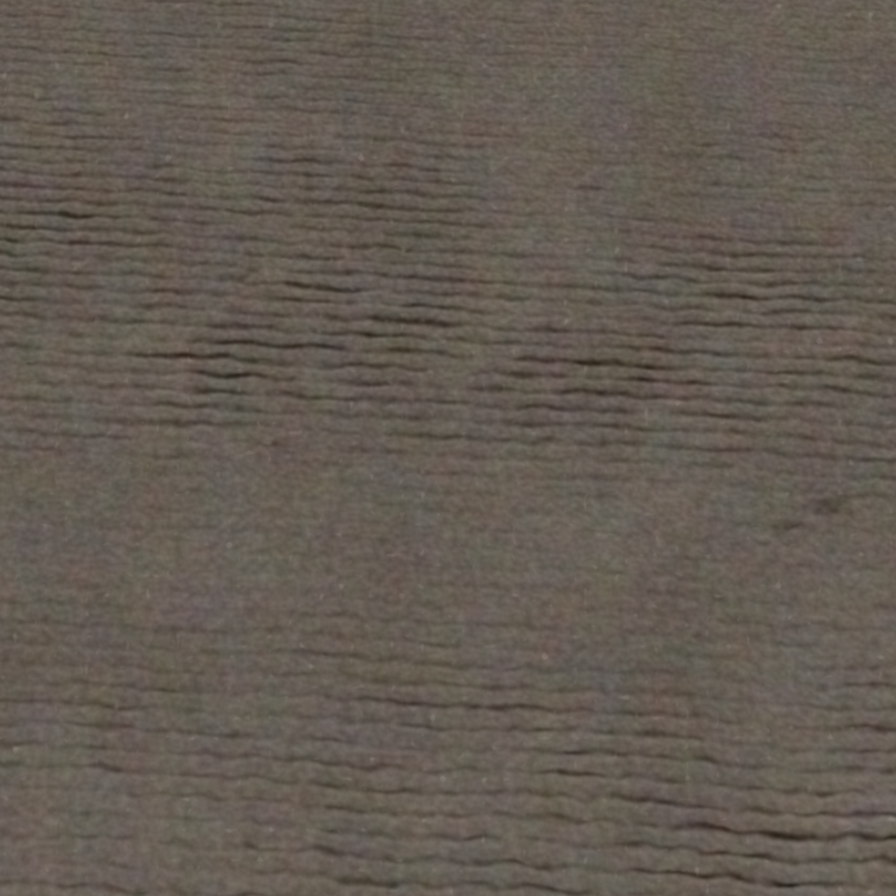
A Shadertoy shader for this texture:

```glsl
const vec3 CLOTH = vec3(0.402, 0.370, 0.336);
const vec3 GREEN_TINT = vec3(-0.6, 0.5, -0.3);
const vec3 BLUE_TINT = vec3(-0.6, -0.1, 1.0);

float hash(vec2 p) {
    uvec2 q = uvec2(ivec2(p)) * uvec2(1597334673u, 3812015801u);
    uint n = (q.x ^ q.y) * 1597334673u;
    n = (n ^ (n >> 15)) * 2246822519u;
    return float((n ^ (n >> 13)) >> 8) / 16777216.0;
}

float cornerSlope(vec2 cell, vec2 offset) {
    float angle = 6.28318 * hash(cell);
    return dot(vec2(cos(angle), sin(angle)), offset);
}

float gradientNoise(vec2 p) {
    vec2 i = floor(p), f = p - i;
    vec2 u = f * f * f * (f * (f * 6.0 - 15.0) + 10.0);
    vec2 e = vec2(1.0, 0.0);
    float low = mix(cornerSlope(i, f), cornerSlope(i + e.xy, f - e.xy), u.x);
    float high = mix(cornerSlope(i + e.yx, f - e.yx), cornerSlope(i + e.xx, f - e.xx), u.x);
    return mix(low, high, u.y);
}

float fractalNoise(vec2 p, int octaves) {
    float sum = 0.0, amplitude = 1.0;
    for (int i = 0; i < octaves; i++) {
        sum += amplitude * gradientNoise(p);
        p = p * 2.03 + 17.3;
        amplitude *= 0.6;
    }
    return sum;
}

float bell(float x, float width) {
    return exp(-x * x / (width * width));
}

// Row coordinate whose spacing grows linearly from far to near
float ribPhase(float depth, float farSpacing, float growth) {
    return log(farSpacing + growth * max(depth, -0.3)) / growth;
}

// How clearly the ribs show: a middle band, a near corner and a faint far edge
float ribStrength(vec2 p, float depth) {
    float middle = smoothstep(0.1, 0.27, depth) * (1.0 - smoothstep(0.42, 0.58, depth));
    middle *= 1.0 - 0.6 * smoothstep(0.6, 0.8, p.x) * smoothstep(0.35, 0.2, depth);
    float near = smoothstep(0.62, 0.9, depth) * mix(0.55, 1.15, smoothstep(0.1, 0.9, p.x));
    float far = 0.45 * smoothstep(0.22, 0.0, depth) * smoothstep(0.75, 0.1, p.x);
    float patches = 1.0 + 1.1 * fractalNoise(p * vec2(4.0, 6.0) + 31.0, 2);
    return (0.2 + 0.8 * middle + 0.8 * near + far) * clamp(patches, 0.2, 1.6);
}

// Dark groove with a paler lip beneath it, broken up along each row
float ribs(vec2 p, float depth, float strength) {
    float phase = ribPhase(depth, 0.0115, 0.0155);
    phase += 0.28 * gradientNoise(p * vec2(30.0, 45.0)) + 0.4 * gradientNoise(p * 5.0);
    float row = floor(phase);
    float across = phase - row - 0.5;
    float breaks = gradientNoise(vec2(p.x * 13.0, row * 7.37)) + 0.6 * gradientNoise(vec2(p.x * 42.0, row * 3.61));
    float wear = clamp(0.75 + 1.3 * breaks, 0.0, 1.5);
    float width = mix(0.22, 0.14, smoothstep(0.3, 1.0, depth));
    return strength * (0.025 * bell(across - 0.27, 0.17) - 0.105 * wear * bell(across, width));
}

// A few small ragged scuffs
float scuffs(vec2 p) {
    float sum = 0.0;
    vec2 ragged = p + 0.016 * vec2(gradientNoise(p * 55.0), gradientNoise(p * 55.0 + 40.0));
    for (int i = 0; i < 5; i++) {
        vec2 seed = vec2(float(i) * 3.0 + 2.0, 71.0);
        vec2 centre = vec2(hash(seed), hash(seed + 9.0));
        vec2 d = (ragged - centre) / vec2(0.017, 0.006);
        sum += mix(0.4, 1.0, hash(seed + 5.0)) * exp(-dot(d, d));
    }
    return sum;
}

void mainImage(out vec4 fragColor, in vec2 fragCoord) {
    vec2 p = fragCoord / iResolution.y;
    float depth = 1.0 - p.y - 0.055 * (p.x - 0.5);

    // Broad shading, woven grain and pale flecks
    float scale = mix(1.25, 0.9, depth);
    float shade = 0.025 * fractalNoise(p * 6.0, 3);
    float grain = 0.055 * gradientNoise(p * vec2(105.0, 125.0) * scale)
                + 0.035 * gradientNoise(p * vec2(48.0, 66.0) + 11.0)
                + 0.022 * gradientNoise(p * 210.0 + 5.0);
    float flecks = 0.06 * smoothstep(0.36, 0.62, gradientNoise(p * 88.0 + 23.0));
    float light = shade + grain + flecks;
    light += ribs(p, depth, ribStrength(p, depth)) - 0.1 * scuffs(p);

    // Soft green, blue and mauve discoloration
    float green = fractalNoise(p * 17.0 + 61.0, 3);
    float blue = fractalNoise(p * 14.0 + 97.0, 3);
    vec3 tint = 0.026 * green * GREEN_TINT + 0.022 * blue * BLUE_TINT;

    fragColor = vec4(clamp(CLOTH + light + tint, 0.0, 1.0), 1.0);
}
```
